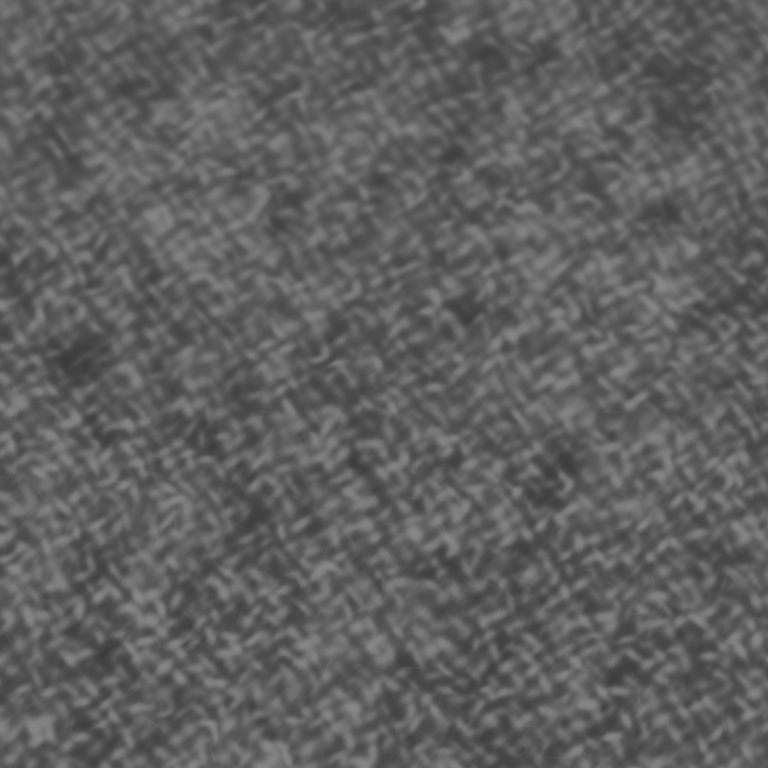
Write a Shadertoy shader that draws this texture.

```glsl
// Soft grey plain-weave cloth seen at a slant, about 43 threads across.
// Each crossing is a plump Gaussian strand, alternating weft and warp; smooth
// cellular noise makes the yarn uneven, with slubs, pits and hairs on top.

vec2 hash2(vec2 cell) {
    vec2 s = vec2(dot(cell, vec2(127.1, 311.7)), dot(cell, vec2(269.5, 183.3)));
    return fract(sin(s) * 43758.545);
}

vec2 turn(vec2 p, float angle) {
    float c = cos(angle), s = sin(angle);
    return vec2(c * p.x + s * p.y, c * p.y - s * p.x);
}

// Smooth cellular noise: signed soft spots around scattered points
float spots(vec2 p) {
    float sum = 0.0;
    for (int y = -1; y <= 1; y++)
    for (int x = -1; x <= 1; x++) {
        vec2 cell = floor(p) + vec2(x, y);
        vec2 d = p - cell - hash2(cell);
        sum += (hash2(cell + 37.0).x - 0.5) * exp(-4.0 * dot(d, d));
    }
    return sum;
}

// Interlaced strands, normalised to a mean of one; blur widens them
float weave(vec2 g, float blur) {
    vec2 tightness = mix(vec2(3.2, 11.5), vec2(3.0, 8.5), blur);
    float sum = 0.0;
    for (int y = -1; y <= 1; y++)
    for (int x = -1; x <= 1; x++) {
        vec2 cell = floor(g) + vec2(x, y);
        vec2 h = hash2(cell);
        vec2 d = g - cell - 0.5 - 0.5 * (h - 0.5);
        if (mod(cell.x + cell.y, 2.0) > 0.5) d = d.yx;
        d = turn(d, 0.8 * (h.y - 0.5));
        sum += (0.5 + hash2(cell + 71.0).x) * exp(-dot(d * d, tightness));
    }
    return sum * sqrt(tightness.x * tightness.y) / 3.1416;
}

// Sparse dark pits, each with a pale slub to its upper left
float slubs(vec2 p) {
    float sum = 0.0;
    for (int y = -1; y <= 1; y++)
    for (int x = -1; x <= 1; x++) {
        vec2 cell = floor(p) + vec2(x, y);
        vec2 h = hash2(cell + 13.0);
        float present = step(0.6, hash2(cell + 91.0).x);
        vec2 d = p - cell - 0.2 - 0.6 * h;
        vec2 pit = turn(d, 0.6) * vec2(6.0, 9.5);
        vec2 lump = turn(d + vec2(0.24, -0.2), 0.8) * vec2(6.0, 8.5);
        sum += present * (0.8 * exp(-dot(lump, lump)) - exp(-dot(pit, pit)));
    }
    return sum;
}

// Short thin hairs, one in some of the cells
float fibres(vec2 p) {
    vec2 cell = floor(p), h = hash2(cell + 5.0);
    vec2 d = turn(fract(p) - 0.5, 6.2832 * h.x);
    d.y += 0.4 * d.x * d.x - 0.1 * (h.y - 0.5);
    float line = 1.0 - smoothstep(0.01, 0.06, abs(d.y));
    return step(0.7, h.y) * line * (1.0 - smoothstep(0.1, 0.42, abs(d.x)));
}

void mainImage(out vec4 fragColor, in vec2 fragCoord) {
    vec2 uv = fragCoord / iResolution.y;
    float blur = smoothstep(0.15, 1.0, uv.y);

    // Slanted thread axes, slight perspective and wandering yarns
    vec2 p = (uv - 0.5) * (1.0 + 0.07 * uv.y);
    p += 0.004 * sin(p.yx * vec2(17.0, 13.0) + 2.0 * sin(p * 9.0));
    p += 0.0022 * sin(p.yx * vec2(53.0, 61.0) + 1.3);
    p += 0.012 * vec2(spots(uv * 30.0 + 140.0), spots(uv * 30.0 + 230.0));
    mat2 threads = mat2(cos(0.53), sin(0.53), cos(2.2), sin(2.2));
    vec2 g = inverse(threads) * p * 43.0 + 200.0;
    float cloth = weave(g, blur) - 1.0;

    // Small patches, upright folds, uneven yarn and fine wool fuzz
    float mottle = 0.055 * spots(uv * 9.0 + 4.0) + 0.09 * spots(uv * 20.0 + 50.0);
    float folds = spots(vec2(uv.x * 19.0 + uv.y * 2.0, uv.y * 5.0) + 80.0);
    float yarn = spots(uv * 42.0 + 170.0);
    float fuzz = spots(turn(uv, 0.9) * vec2(80.0, 130.0) + 300.0);

    float tone = mix(0.096, 0.078, blur) * cloth + mottle + 0.08 * folds;
    tone += 0.1 * yarn + mix(0.085, 0.02, blur) * fuzz;
    tone += 0.085 * slubs(uv * 6.0 + 20.0);
    tone += 0.03 * (1.0 - blur) * (fibres(uv * 27.0) + fibres(turn(uv, 0.6) * 34.0 + 60.0));

    // Gentle shoulder keeps the strand tops matte
    tone = 0.377 + 0.17 * tanh(tone / 0.17);
    fragColor = vec4(vec3(tone), 1.0);
}
```
